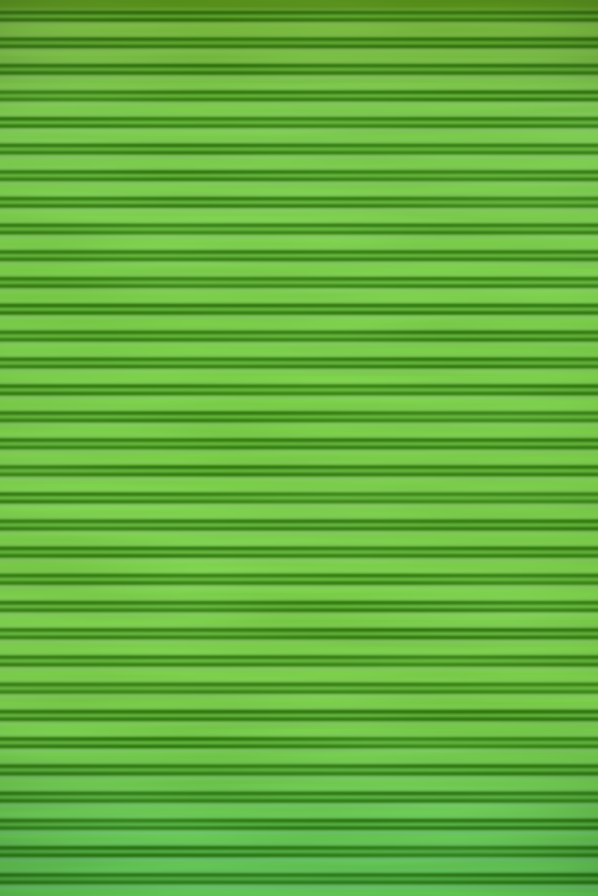
Give the GLSL for this texture, as a Shadertoy shader.

```glsl
#define SLATS 33.33         // slats per canvas height
#define FIRST_SEAM 0.0184   // distance of the first seam from the top
#define BOW 0.0034          // slow drift of the slat spacing
#define GROOVE_GAP 0.137    // half distance between paired grooves, in slats
#define GROOVE_WIDTH 0.063  // groove softness, in slats
#define WEAR 0.035          // strength of stains and streaks
#define BODY vec3(0.48, 0.81, 0.285)
#define PALE vec3(0.525, 0.785, 0.40)
#define SEAM vec3(0.40, 0.71, 0.245)
#define GROOVE vec3(0.21, 0.49, 0.075)

vec2 hashGradient(vec2 cell) {
    vec3 p = fract(cell.xyx * vec3(0.1031, 0.1030, 0.0973));
    p += dot(p, p.yzx + 33.33);
    float angle = 6.2832 * fract((p.x + p.y) * p.z);
    return vec2(cos(angle), sin(angle));
}

float gradientNoise(vec2 p) {
    vec2 i = floor(p), f = p - i;
    vec2 u = f * f * f * (f * (f * 6.0 - 15.0) + 10.0);
    vec2 e = vec2(0.0, 1.0);
    float low = mix(dot(hashGradient(i), f),
                    dot(hashGradient(i + e.yx), f - e.yx), u.x);
    float high = mix(dot(hashGradient(i + e.xy), f - e.xy),
                     dot(hashGradient(i + e.yy), f - e.yy), u.x);
    return mix(low, high, u.y);
}

float bell(float x, float width) {
    return exp(-0.5 * x * x / (width * width));
}

void mainImage(out vec4 fragColor, in vec2 fragCoord) {
    vec2 uv = fragCoord / iResolution.xy;
    float aspect = iResolution.x / iResolution.y;
    float down = 1.0 - uv.y;
    vec2 place = vec2(uv.x * aspect, down);

    // Slat coordinate: zero at the seam between two slats
    float along = (down + BOW * sin(3.93 * down) - FIRST_SEAM) * SLATS;
    float slat = floor(along + 0.5);
    float d = along - slat;
    float pixel = SLATS / iResolution.y;
    float soft = sqrt(GROOVE_WIDTH * GROOVE_WIDTH + 0.09 * pixel * pixel);

    // Slat face with pale rolled edges
    float ends = smoothstep(0.85, 0.2, down);
    float pale = 0.8 * bell(d - 0.28, 0.07) + 0.4 * bell(d + 0.30, 0.06);
    pale += 0.3 * ends * smoothstep(0.35, 0.0, down);
    vec3 color = mix(BODY, PALE, clamp(pale, 0.0, 1.0));

    // Shaded seam and its two grooves
    float seam = 1.0 - smoothstep(0.13, 0.23, abs(d));
    color = mix(color, SEAM, 0.85 * seam);
    float upper = bell(d + GROOVE_GAP, soft);
    float lower = bell(d - GROOVE_GAP, soft);
    float depth = 0.94 + 0.25 * gradientNoise(vec2(place.x * 3.0, slat * 0.73 + 0.37));
    color = mix(color, GROOVE, clamp(max(upper, 0.96 * lower) * depth, 0.0, 1.0));

    // Light falloff: olive at the top, bluish at the foot
    float top = smoothstep(0.16, 0.0, down);
    float foot = smoothstep(0.76, 1.0, down);
    color *= mix(vec3(1.0), vec3(0.93, 0.89, 0.72), top);
    color *= mix(vec3(1.0), vec3(0.78, 0.94, 1.12), foot);
    color *= mix(vec3(1.0), vec3(0.74, 0.79, 0.45), smoothstep(0.015, 0.006, down));
    float side = abs(uv.x - 0.5) * 2.0;
    color *= 1.0 - 0.07 * pow(side, 4.0) * (0.3 + top + foot);

    // Broad stains, long streaks and tone shifts between slats
    float stain = gradientNoise(place * vec2(5.0, 9.0) + 4.3);
    float streak = gradientNoise(vec2(place.x * 7.0, along * 4.0) + 17.0);
    float tone = gradientNoise(vec2(place.x * 1.5 + 8.0, slat * 0.61 + 0.29));
    color *= 1.0 + WEAR * (stain + streak + tone);
    color += WEAR * stain * vec3(0.3, 0.0, 0.7);

    fragColor = vec4(clamp(color, 0.0, 1.0), 1.0);
}
```
